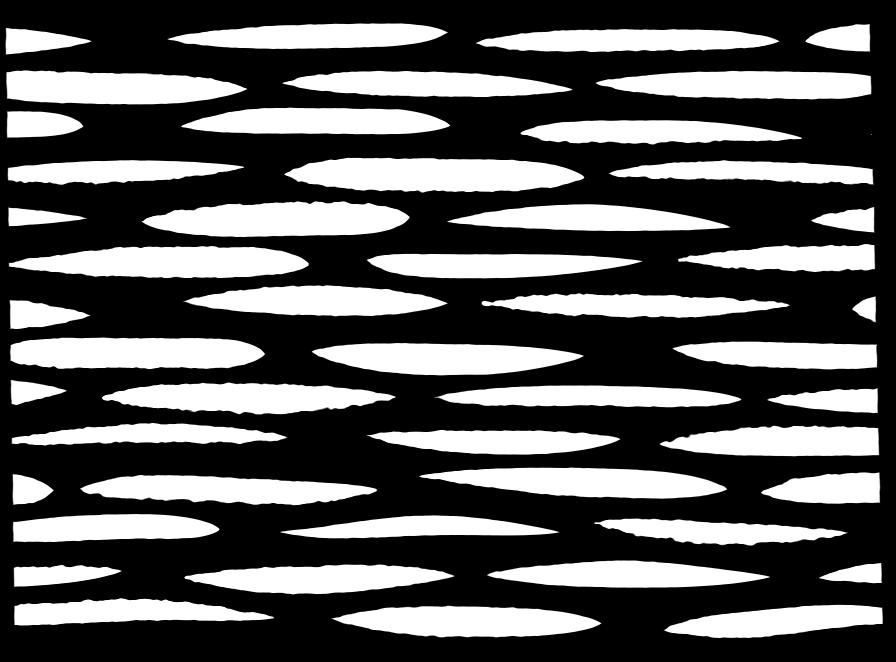
Give the GLSL for this pattern, as a Shadertoy shader.

```glsl
// Rows of ragged white slivers on black, like long flat chips laid in loose courses.
// Each row is split into staggered cells; every cell holds one lens with random
// length, thickness, tilt, end bluntness and edge roughness.

const float ROW_COUNT = 14.0;
const float ROW_PITCH = 0.0672;
const float ROWS_BOTTOM = 0.032;
const float CELL_LENGTH = 0.5;
const float MIN_GAP = 0.0024;
const vec3 INK = vec3(0.0);
const vec3 CHIP = vec3(1.0);

float hash(vec2 p) {
    vec3 q = fract(vec3(p.xyx) * 0.1031);
    q += dot(q, q.yzx + 33.33);
    return fract((q.x + q.y) * q.z);
}

// Independent random value number k for a cell
float cellRandom(vec2 cell, float k) {
    return hash(cell * vec2(3.0, 7.0) + vec2(17.3, 41.7) * (k + 1.0));
}

float randomRange(vec2 cell, float k, float low, float high) {
    return mix(low, high, cellRandom(cell, k));
}

// Value noise in -1..1
float noise(vec2 p) {
    vec2 i = floor(p), f = fract(p);
    f = f * f * (3.0 - 2.0 * f);
    float low = mix(hash(i), hash(i + vec2(1, 0)), f.x);
    float high = mix(hash(i + vec2(0, 1)), hash(i + vec2(1, 1)), f.x);
    return 2.0 * mix(low, high, f.y) - 1.0;
}

float raggedness(vec2 p) {
    return 0.65 * noise(p * 75.0 + 200.0) + 0.35 * noise(p * 160.0 + 500.0);
}

// Relative thickness along a lens: 1 in the middle, 0 at u = -1 and 1
float lensProfile(float u, float bluntness) {
    return pow(max(1.0 - pow(abs(u), bluntness), 0.0), 0.8);
}

// Signed height inside the lens of one cell; q is relative to the cell centre
float chip(vec2 q, vec2 cell, float ragged) {
    float halfLength = randomRange(cell, 0.0, 0.175, 0.235);
    float shift = randomRange(cell, 1.0, -1.0, 1.0) * (0.24 - halfLength);
    float x = q.x - shift + 0.003 * ragged;
    float u = x / halfLength;

    float tilt = randomRange(cell, 2.0, -0.005, 0.005);
    float bow = randomRange(cell, 3.0, -0.006, 0.006);
    float rise = randomRange(cell, 4.0, -0.007, 0.007);
    float y = q.y - rise - tilt * u - bow * (u * u - 0.4);

    float endRandom = cellRandom(cell, u < 0.0 ? 5.0 : 6.0);
    float bluntness = mix(1.7, 6.5, endRandom * endRandom);
    float side = y < 0.0 ? 0.0 : 1.0;
    float thickness = randomRange(cell, 7.0 + side, 0.013, 0.028);
    float roughRandom = cellRandom(cell, 9.0 + side);
    float roughness = mix(0.0005, 0.0038, roughRandom * roughRandom);

    float inside = thickness * lensProfile(u, bluntness) - abs(y) + roughness * ragged;
    float rowLimit = 0.5 * ROW_PITCH - MIN_GAP - abs(q.y) + 0.0006 * ragged;
    return min(min(inside, rowLimit), halfLength - abs(x));
}

// Rows sway gently, more strongly towards the bottom
float bendRows(vec2 p) {
    float amount = mix(0.014, 0.003, smoothstep(0.1, 0.65, p.y));
    return p.y + amount * noise(p * vec2(4.5, 5.0) + 30.0);
}

// Positive inside the slightly leaning left and right borders
float pageInterior(vec2 p, float aspect) {
    float left = mix(0.017, 0.006, p.y) * aspect;
    float right = mix(0.986, 0.970, p.y) * aspect;
    return min(p.x - left, right - p.x);
}

float chipField(vec2 p, float aspect) {
    float ragged = raggedness(p);
    float level = (bendRows(p) - ROWS_BOTTOM) / ROW_PITCH;
    float row = floor(level);
    if (row < 0.0 || row >= ROW_COUNT) return -1.0;

    float stagger = 0.5 * mod(row, 2.0) + 0.32 * hash(vec2(row + 5.0, 71.0));
    float along = p.x / CELL_LENGTH + stagger;
    vec2 cell = vec2(floor(along), row);
    vec2 q = (fract(vec2(along, level)) - 0.5) * vec2(CELL_LENGTH, ROW_PITCH);
    return min(chip(q, cell, ragged), pageInterior(p, aspect) + 0.001 * ragged);
}

void mainImage(out vec4 fragColor, in vec2 fragCoord) {
    float pixel = 1.0 / iResolution.y;
    float aspect = iResolution.x * pixel;
    vec2 p = fragCoord * pixel;

    // Average across the pixel so that steep ends are smooth too
    float coverage = 0.0;
    for (int i = 0; i < 4; i++) {
        float offset = (float(i) - 1.5) * 0.25 * pixel;
        float field = chipField(p + vec2(offset, 0.0), aspect);
        coverage += 0.25 * clamp(field / pixel + 0.5, 0.0, 1.0);
    }
    fragColor = vec4(mix(INK, CHIP, coverage), 1.0);
}
```
